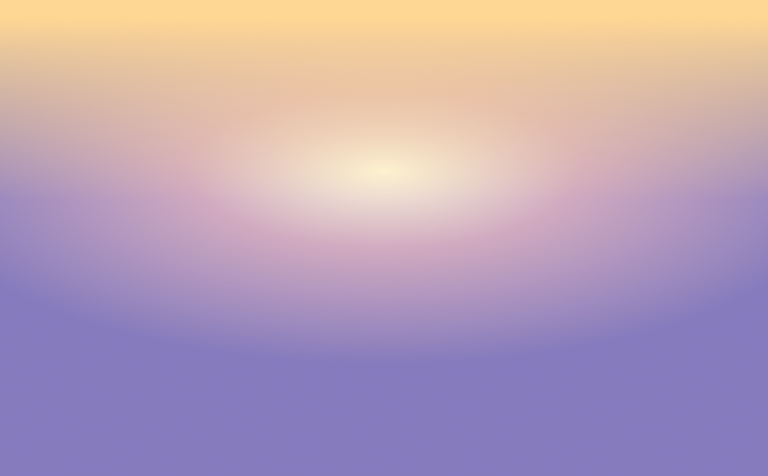
Write a WebGL 2 fragment shader that draws this background.

```glsl
#version 300 es
precision highp float;

uniform vec2 u_resolution;
out vec4 fragColor;

// Small random value per cell, used to hide banding
float hash(vec2 cell) {
    vec3 p = fract(vec3(cell.xyx) * 0.1031);
    p += dot(p, p.yzx + 33.33);
    return fract((p.x + p.y) * p.z);
}

void main() {
    vec2 uv = gl_FragCoord.xy / u_resolution;
    vec3 violet = vec3(0.522, 0.482, 0.741);
    vec3 pink = vec3(0.815, 0.665, 0.752);
    vec3 cream = vec3(0.988, 0.965, 0.855);
    vec3 gold = vec3(1.0, 0.843, 0.580);

    // Wide elliptical glow: cream core, pink ring, fading into violet
    float radius = length((uv - vec2(0.5, 0.642)) / vec2(0.625, 0.408));
    vec3 glow = mix(cream, pink, clamp(radius / 0.41, 0.0, 1.0));
    float glowAlpha = clamp((1.0 - radius) / 0.59, 0.0, 1.0);
    vec3 color = mix(violet, glow, glowAlpha);

    // Golden veil falling from the top edge
    float veil = clamp((uv.y - 0.58) / 0.385, 0.0, 1.0);
    color = mix(color, gold, veil);

    color += (hash(gl_FragCoord.xy) - 0.5) / 255.0;
    fragColor = vec4(color, 1.0);
}
```
